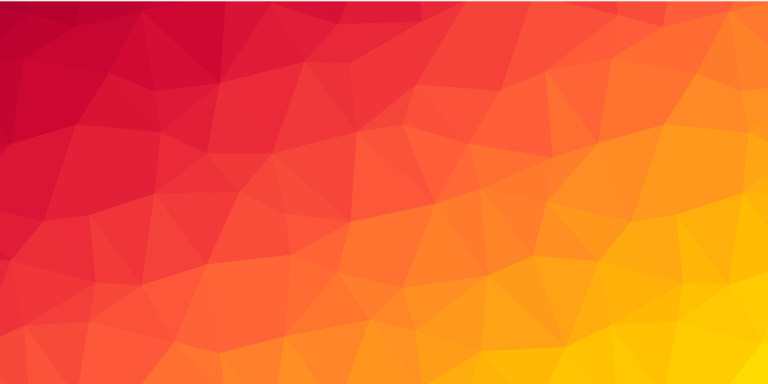
A Shadertoy shader for this background:

```glsl
// Low-poly mosaic running from crimson (upper left) to yellow (lower right).
// A sine-warped lattice is split along the shorter diagonal of each cell;
// every triangle takes one flat tone from a ramp sampled at its centroid.

const vec2 ORIGIN = vec2(0.052, 0.026);
const float CELL = 0.17;

// Lattice point, displaced by layered sines; y runs downward
vec2 latticePoint(vec2 id) {
    vec2 warp = vec2(
        0.06 - 0.1 * cos(3.14159 * id.y) + 0.2 * cos(2.1 * (id.x - id.y)),
        0.26 * sin(1.4 * id.x - 1.8 * id.y + 0.27));
    return ORIGIN + CELL * (id + warp);
}

// Evenly spaced colour stops along the diagonal
vec3 warmRamp(float t) {
    vec3 stops[7] = vec3[7](
        vec3(0.70, 0.00, 0.18), vec3(0.81, 0.03, 0.20),
        vec3(0.925, 0.175, 0.225), vec3(1.00, 0.36, 0.225),
        vec3(1.00, 0.555, 0.14), vec3(1.00, 0.735, 0.01),
        vec3(1.00, 0.86, 0.00));
    float s = clamp(t / 0.32, 0.0, 5.999);
    int i = int(s);
    return mix(stops[i], stops[i + 1], fract(s));
}

// Signed distance to the line a-b, positive on its left
float lineSide(vec2 p, vec2 a, vec2 b) {
    vec2 e = normalize(b - a), q = p - a;
    return e.x * q.y - e.y * q.x;
}

// Facet colour in rgb, multiplied by its smooth coverage in a
vec4 facet(vec2 p, vec2 a, vec2 b, vec2 c, float pixel) {
    float winding = sign(lineSide(c, a, b));
    float inside = winding * lineSide(p, a, b);
    inside = min(inside, winding * lineSide(p, b, c));
    inside = min(inside, winding * lineSide(p, c, a));
    float cover = clamp(0.5 + inside / pixel, 0.0, 1.0);

    vec2 centre = (a + b + c) / 3.0;
    float shade = 0.025 * sin(37.0 * centre.x + 53.0 * centre.y);
    return vec4(warmRamp(dot(centre, vec2(0.537, 0.844)) + shade), 1.0) * cover;
}

void mainImage(out vec4 fragColor, in vec2 fragCoord) {
    float pixel = 1.0 / iResolution.y;
    vec2 p = fragCoord * pixel;
    p.y = 1.0 - p.y;

    // Blend the facets of the nearby cells
    vec2 home = floor((p - ORIGIN) / CELL);
    vec4 sum = vec4(0.0);
    for (int y = -1; y <= 1; y++) {
        for (int x = -1; x <= 1; x++) {
            vec2 id = home + vec2(x, y);
            vec2 a = latticePoint(id);
            vec2 b = latticePoint(id + vec2(1, 0));
            vec2 c = latticePoint(id + vec2(1, 1));
            vec2 d = latticePoint(id + vec2(0, 1));
            if (distance(a, c) < distance(b, d)) {
                sum += facet(p, a, b, c, pixel) + facet(p, a, c, d, pixel);
            } else {
                sum += facet(p, a, b, d, pixel) + facet(p, b, c, d, pixel);
            }
        }
    }
    vec3 colour = sum.rgb / max(sum.a, 0.001);

    // Thin pale strip along the top edge
    float strip = clamp(0.5 + (0.0035 - p.y) / pixel, 0.0, 1.0);
    fragColor = vec4(mix(colour, vec3(0.97, 0.95, 0.94), strip), 1.0);
}
```
